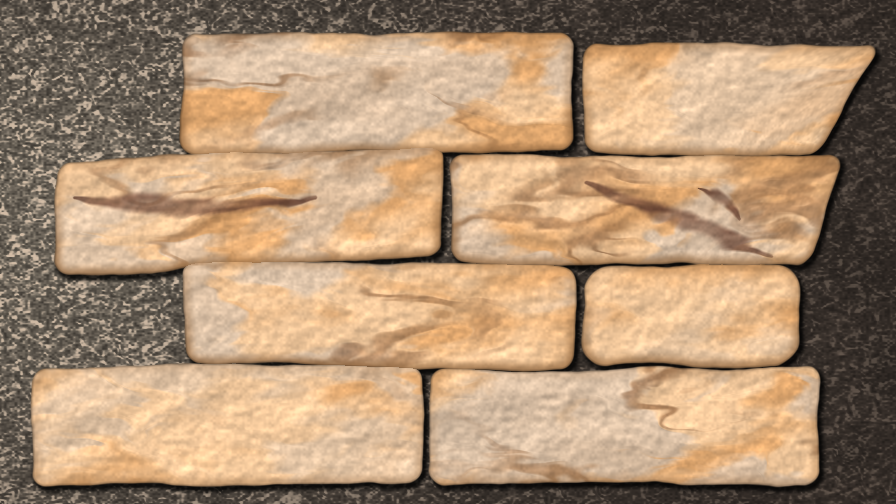
Reproduce this texture procedurally as a Shadertoy shader.

```glsl
// Eight hand-shaped clay bricks in four staggered rows of two on a dark, pebbled sheet.
// Each brick is a bent rounded box; layered noise gives its edges, dents and marbling.
// Lengths are in canvas heights; every vec4 below holds one value per row, top first.

const vec4 ROW_Y = vec4(0.817, 0.585, 0.375, 0.155);
const vec4 ROW_HALF = vec4(0.119, 0.112, 0.103, 0.119);
const vec4 LEFT_END = vec4(0.359, 0.109, 0.366, 0.063);
const vec4 JOINT = vec4(1.148, 0.885, 1.149, 0.848);
const vec4 RIGHT_END = vec4(1.685, 1.640, 1.586, 1.625);
const vec4 TILT = vec4(0.0, 0.045, -0.015, 0.008);
const vec4 SLANT = vec4(0.60, 0.30, 0.0, 0.0);
const vec4 VEIN_LEFT = vec4(0.65, 0.50, 0.60, 0.30);
const vec4 VEIN_RIGHT = vec4(0.25, 0.60, 0.04, 0.70);

const vec3 PEACH = vec3(0.95, 0.785, 0.61);
const vec3 PALE = vec3(0.84, 0.75, 0.66);
const vec3 TAN = vec3(0.87, 0.65, 0.43);
const vec3 BROWN = vec3(0.62, 0.44, 0.27);
const vec3 UMBER = vec3(0.40, 0.26, 0.20);
const vec3 GREY = vec3(0.49, 0.46, 0.41);
const vec3 CHARCOAL = vec3(0.21, 0.18, 0.16);

float hash(vec2 p) {
    vec3 q = fract(p.xyx * 0.1031);
    q += dot(q, q.yzx + 33.33);
    return fract((q.x + q.y) * q.z);
}

float noise(vec2 p) {
    vec2 i = floor(p), f = fract(p);
    f = f * f * (3.0 - 2.0 * f);
    return mix(mix(hash(i), hash(i + vec2(1, 0)), f.x),
               mix(hash(i + vec2(0, 1)), hash(i + vec2(1, 1)), f.x), f.y);
}

float fbm(vec2 p) {
    float sum = 0.0, amp = 0.533;
    for (int i = 0; i < 4; i++) {
        sum += amp * noise(p);
        p = mat2(1.6, 1.2, -1.2, 1.6) * p + 7.3;
        amp *= 0.5;
    }
    return sum;
}

float roundBox(vec2 p, vec2 halfSize, float radius) {
    vec2 q = abs(p) - halfSize + radius;
    return length(max(q, 0.0)) + min(max(q.x, q.y), 0.0) - radius;
}

// Coverage of a bowed stroke from a to b that thins out at both ends
float stroke(vec2 p, vec2 a, vec2 b, float bow, float width) {
    vec2 along = b - a;
    float t = clamp(dot(p - a, along) / dot(along, along), 0.0, 1.0);
    float bulge = 4.0 * t * (1.0 - t);
    float d = length(p - a - along * t - vec2(0.0, bow * bulge));
    return 1.0 - smoothstep(0.3, 1.0, d / (width * (0.25 + 0.75 * bulge)));
}

// Signed distance to one brick; local receives its straightened coordinates
float brick(vec2 p, int row, float side, out vec2 local) {
    float x0 = mix(LEFT_END[row], JOINT[row] + 0.007, side);
    float x1 = mix(JOINT[row] - 0.008, RIGHT_END[row], side);
    vec2 halfSize = vec2(0.5 * (x1 - x0), ROW_HALF[row] - 0.004 * side);
    local = p - vec2(0.5 * (x0 + x1), ROW_Y[row]);
    local.y -= TILT[row] * local.x * (1.0 - side);
    if (row == 0) { local.y += 0.014 * side; halfSize.y -= 0.006 * side; }
    local.x -= SLANT[row] * side * local.y * smoothstep(0.0, halfSize.x, local.x);
    float wobble = fbm(p * 7.0 + float(row) * 5.0 + side * 19.0) - 0.5;
    return roundBox(local, halfSize, row == 2 ? 0.03 + 0.02 * side : 0.03) + 0.022 * wobble;
}

vec3 clay(vec2 local, float depth, int row, float side) {
    vec2 s = local + vec2(float(row) * 3.7, side * 8.1);
    vec2 flow = s * vec2(3.5, 9.0);
    float warp = fbm(flow);
    float swirl = fbm(flow + 2.2 * warp + 4.0);
    float veins = mix(VEIN_LEFT[row], VEIN_RIGHT[row], side);

    // Base tint and marbling
    vec3 col = mix(TAN, PEACH, smoothstep(0.36, 0.56, 0.5 * (warp + swirl) + 0.03 * float(row) - 0.03));
    float chalk = smoothstep(0.48, 0.62, fbm(s * vec2(5.0, 9.0) + 1.5 * swirl + 11.0));
    col = mix(col, PALE, 0.85 * chalk * min(1.0, veins + 0.4));
    float band = 1.0 - smoothstep(0.01, 0.09, abs(swirl - 0.5));
    float patches = smoothstep(0.42, 0.68, fbm(s * 5.0 + 23.0));
    col = mix(col, mix(BROWN, UMBER, 0.6 * warp), band * patches * veins);

    // Long, ragged dark streaks of the second row
    if (row == 1) {
        vec2 q = local + 0.05 * (vec2(warp, swirl) - 0.5);
        float dark = side < 0.5
            ? stroke(q, vec2(-0.34, 0.045), vec2(0.12, 0.015), -0.016, 0.024)
            : max(stroke(q, vec2(-0.10, 0.05), vec2(0.28, -0.08), -0.012, 0.024),
                  stroke(q, vec2(0.11, 0.04), vec2(0.21, -0.02), 0.008, 0.015));
        col = mix(col, UMBER, dark * (0.5 + 0.45 * noise(s * vec2(12.0, 90.0))));
    }

    // Dents lit from above, fine grain and rounded, browned edges
    vec2 dent = s * vec2(13.0, 20.0) + 2.0 * swirl;
    col *= 1.0 + 0.38 * (fbm(dent) - fbm(dent + vec2(-0.15, 0.3)));
    vec2 pores = s * vec2(75.0, 90.0);
    col *= 1.0 + 0.13 * (noise(pores) - noise(pores + vec2(-0.4, 0.7)));
    col *= 0.96 + 0.09 * noise(s * 190.0);
    float rim = 1.0 - smoothstep(0.0, 0.026, depth);
    float under = smoothstep(0.03, -0.10, local.y);
    float browning = row == 3 ? 0.40 : 0.75;
    col = mix(col, BROWN * 0.9, rim * browning * (0.45 + 0.55 * under));
    return col * mix(0.6, 1.0, smoothstep(-0.002, 0.006, depth));
}

vec3 sheet(vec2 p) {
    vec2 away = (p - vec2(0.08, 0.56)) * vec2(1.25, 1.5);
    float glow = exp(-dot(away, away));
    float pebble = noise(p * vec2(95.0, 150.0) + 3.0 * noise(p * 40.0));
    float grain = noise(p * vec2(190.0, 260.0));
    vec3 col = CHARCOAL * (0.62 + 0.7 * pebble * fbm(p * 12.0) + 0.35 * grain);
    col = mix(col, GREY * (0.65 + 0.75 * grain), glow * (0.55 + 0.45 * pebble));
    float glint = smoothstep(0.50, 0.85, pebble * 0.6 + grain * 0.4);
    return mix(col, PALE, glint * (0.15 + 0.8 * glow));
}

void mainImage(out vec4 fragColor, in vec2 fragCoord) {
    vec2 p = fragCoord / iResolution.y;
    float pixel = 1.0 / iResolution.y;
    float nearest = 1e3, shade = 1e3, nearSide = 0.0;
    int nearRow = 0;
    vec2 nearLocal = vec2(0.0), local;

    for (int i = 0; i < 8; i++) {
        int row = i / 2;
        float side = float(i % 2);
        shade = min(shade, brick(p + vec2(-0.006, 0.008), row, side, local));
        float d = brick(p, row, side, local);
        if (d < nearest) { nearest = d; nearRow = row; nearSide = side; nearLocal = local; }
    }

    vec3 col = sheet(p) * mix(0.2, 1.0, smoothstep(-0.004, 0.010, shade));
    vec3 body = clay(nearLocal, -nearest, nearRow, nearSide);
    col = mix(col, body, smoothstep(pixel, -pixel, nearest));
    fragColor = vec4(col, 1.0);
}
```
